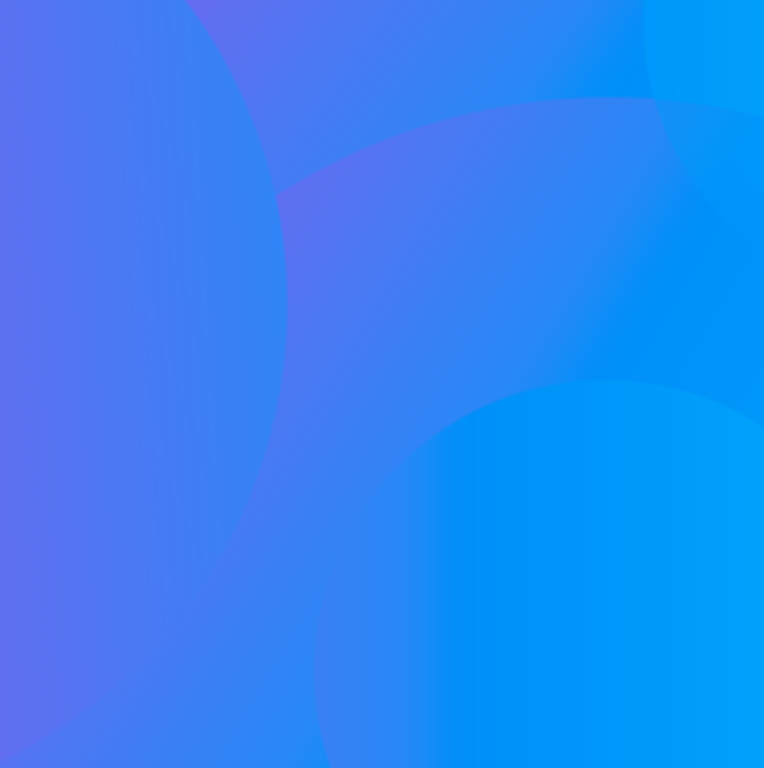
Reproduce this background procedurally as a WebGL 1 fragment shader.

```glsl
precision highp float;
// Overlapping flat discs on a violet-to-azure field. Every layer reuses one
// colour ramp, sampled along its own linear gradient axis, and is composited
// through a softly antialiased circle mask.

uniform vec2 u_resolution;

const vec3 VIOLET = vec3(0.405, 0.42, 0.945);
const vec3 BLUE   = vec3(0.155, 0.535, 0.965);
const vec3 AZURE  = vec3(0.0, 0.56, 0.975);
const vec3 SKY    = vec3(0.0, 0.645, 0.985);

// Shared ramp: 0 is violet, 1 is azure, 2 is sky.
vec3 ramp(float t) {
  vec3 color = mix(VIOLET, BLUE, clamp(t / 0.84, 0.0, 1.0));
  color = mix(color, AZURE, smoothstep(0.8, 1.02, t));
  return mix(color, SKY, clamp(t - 1.0, 0.0, 1.0));
}

// Ramp colour along an axis, beginning at start and reaching azure after span.
vec3 gradient(vec2 p, vec2 axis, float start, float span) {
  return ramp((dot(p, axis) - start) / span);
}

// Coverage of a disc with a soft edge.
float disc(vec2 p, vec2 center, float radius, float softness) {
  return 1.0 - smoothstep(-softness, softness, length(p - center) - radius);
}

void main() {
  vec2 p = gl_FragCoord.xy / u_resolution.y;
  float softness = max(0.003, 1.0 / u_resolution.y);
  vec2 fromTop = vec2(p.x, 1.0 - p.y);

  // Diagonal backdrop
  vec3 color = gradient(fromTop, vec2(0.82, 0.57), 0.185, 0.535);

  // Wide central disc
  float wide = disc(p, vec2(0.794, 0.074), 0.7995, softness);
  color = mix(color, gradient(fromTop, vec2(0.86, 0.51), 0.395, 0.53), wide * 0.95);

  // Corner disc, dimmed where it crosses the wide disc and fading downward
  float corner = disc(p, vec2(1.208, 0.974), 0.371, softness);
  float veil = mix(0.95, 0.5 * smoothstep(0.62, 0.82, p.y), wide);
  color = mix(color, gradient(p, vec2(1.0, 0.0), 0.2, 0.45), corner * veil);

  // Lower right disc with a horizontal gradient
  float lower = disc(p, vec2(0.788, 0.126), 0.379, softness);
  color = mix(color, gradient(p, vec2(1.0, 0.0), 0.134, 0.471), lower);

  // Large left disc, slightly bluer toward the top
  float left = disc(p, vec2(-0.286, 0.603), 0.660, softness);
  color = mix(color, gradient(p, vec2(1.0, 0.06), -0.05, 0.63), left);

  gl_FragColor = vec4(color, 1.0);
}
```
